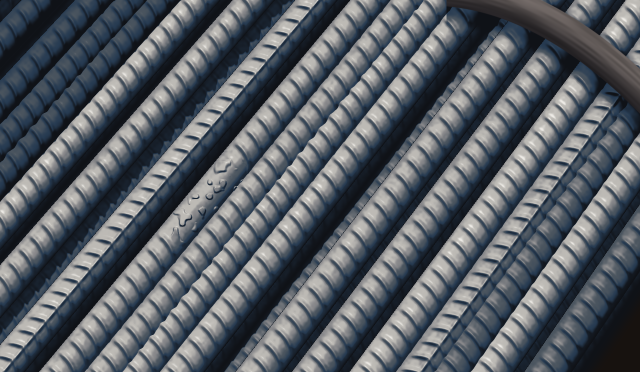
Write a Shadertoy shader that draws this texture.

```glsl
// A diagonal stack of ribbed steel bars in low sun, tied by a dark strap.
// Bars form a height field (bright upper layer, shaded lower layer) that is
// lit by finite-difference normals and a short shadow march.

const vec3 SUN = vec3(-0.15, 0.75, 0.645);
const float BAR_PITCH = 0.1313;
const float BAR_START = 0.1406;
const float LAST_BAR = 13.0;

float hash(vec2 p) {
    return fract(sin(dot(p, vec2(127.1, 311.7))) * 43758.545);
}

float noise(vec2 p) {
    vec2 i = floor(p), f = fract(p);
    f = f * f * (3.0 - 2.0 * f);
    return mix(mix(hash(i), hash(i + vec2(1, 0)), f.x),
               mix(hash(i + vec2(0, 1)), hash(i + vec2(1, 1)), f.x), f.y);
}

float bump(float x, float width) {
    return exp(-x * x / (width * width));
}

// Where the fanned bar through p crosses mid height
float crossing(vec2 p) {
    float h = p.y - 0.5;
    return (p.x - 0.9 * h) / (1.0 - 0.12 * h);
}

// Distance along the bar whose centre crosses mid height at c
float alongBar(vec2 p, float c) {
    return dot(p, normalize(vec2(0.9 - 0.12 * c, 1.0)));
}

// Uneven spacing: bars bunch up and leave gaps
float barCentre(float k) {
    return BAR_START + BAR_PITCH * k - 0.049 * cos(1.03 * k)
         + 0.056 * bump(k - 7.2, 0.7);
}

// Round bar with leaning crescent ribs; q runs -1..1 across, t along
float barHeight(float q, float t, float id, float ribs, float ridge) {
    if (abs(q) >= 1.0) return -1.0;
    float pitch = 0.044 + 0.005 * hash(vec2(id, 3.7));
    float lean = mix(q, abs(q), ridge);
    float phase = (t + 0.014 * lean + 0.012 * q * q) / pitch + hash(vec2(id, 9.1));
    float d = (fract(phase) - 0.5) * pitch;
    float crescent = smoothstep(1.0, 0.45, abs(q + 0.05));
    float z = 0.046 * sqrt(1.0 - q * q);
    z += 0.010 * ribs * crescent * bump(d, 0.0075);
    return z + ridge * 0.008 * bump(q - 0.1, 0.11) * (0.75 + 0.25 * cos(6.283 * phase));
}

float barTone(float k) {
    float tone = 0.92 + 0.18 * hash(vec2(k, 5.3));
    if (k < 0.0) tone *= 0.45;
    if (k > 10.0 && mod(k, 2.0) > 0.5) tone *= 0.65;
    return tone;
}

// x: height, y: brightness of the topmost bar
vec2 stack(vec2 p) {
    float u = crossing(p);
    vec2 top = vec2(-0.1, 0.25);
    // Lower layer
    float j = floor(u / 0.115 + 0.5);
    float c = 0.115 * j;
    if (u < 1.9) {
        float z = barHeight((u - c) / 0.058, alongBar(p, c), j + 40.0, 0.7, 0.0) - 0.065;
        if (z > top.x) top = vec2(z, 0.62);
    }
    // Upper layer
    float near = floor((u - BAR_START) / BAR_PITCH + 0.5);
    for (float i = -2.0; i <= 1.0; i++) {
        float k = near + i;
        if (k > LAST_BAR) continue;
        c = barCentre(k);
        float t = alongBar(p, c);
        float worn = (abs(k - 3.0) < 0.5) ? smoothstep(0.15, 0.11, abs(t - 0.715)) : 0.0;
        float ridge = (abs(mod(k, 8.0) - 2.0) < 0.5) ? 1.0 : 0.0;
        float z = barHeight((u - c) / 0.06, t, k, 1.0 - worn, ridge);
        z += worn * 0.006 * smoothstep(0.55, 0.75, noise(p * 55.0));
        if (z > top.x) top = vec2(z, barTone(k));
    }
    return top;
}

float sunlight(vec2 p, float z) {
    float blocked = 0.0;
    for (float i = 1.0; i <= 8.0; i++) {
        float s = 0.002 + 0.0018 * i * i;
        blocked = max(blocked, stack(p + SUN.xy * s).x - z - SUN.z * s);
    }
    return 1.0 - smoothstep(0.0, 0.007, blocked);
}

// Steel from shadow through navy and slate to glint
vec3 steel(float v) {
    vec3 col = mix(vec3(0.06, 0.07, 0.09), vec3(0.15, 0.23, 0.32), smoothstep(0.06, 0.22, v));
    col = mix(col, vec3(0.29, 0.33, 0.37), smoothstep(0.20, 0.38, v));
    col = mix(col, vec3(0.53, 0.53, 0.54), smoothstep(0.38, 0.56, v));
    col = mix(col, vec3(0.74, 0.73, 0.71), smoothstep(0.54, 0.74, v));
    return mix(col, vec3(0.93, 0.92, 0.90), smoothstep(0.76, 1.0, v));
}

// Signed distance from the centre line of the strap
float strapOffset(vec2 p) {
    float x = p.x - 1.3;
    float slope = -0.25 - 1.7 * x;
    return (p.y - 1.01 + 0.25 * x + 0.85 * x * x) / sqrt(1.0 + slope * slope);
}

vec3 scene(vec2 p) {
    vec2 s = stack(p);
    vec2 e = vec2(0.0015, 0.0);
    vec3 n = normalize(vec3(s.x - stack(p + e.xy).x, s.x - stack(p + e.yx).x, e.x));
    float lit = sunlight(p, s.x);
    float glint = pow(max(dot(n, normalize(SUN + vec3(0, 0, 1))), 0.0), 22.0);
    float u = crossing(p);
    float grain = noise(p * 130.0) + noise(vec2(u * 90.0, p.y * 14.0)) - 1.0;
    float v = 0.06 + 0.15 * n.z + lit * (0.58 * max(dot(n, SUN), 0.0) + 0.16 * glint);
    v = v * s.y * (1.0 + 0.12 * grain);
    // Strap over its own shadow
    float d = strapOffset(p);
    v *= 1.0 - 0.65 * smoothstep(0.085, 0.04, abs(d + 0.02)) * step(1.2, p.x);
    vec3 col = steel(v);
    col = mix(col, vec3(0.09, 0.07, 0.06), smoothstep(1.9, 1.95, u));
    vec3 strap = mix(vec3(0.14, 0.13, 0.14), vec3(0.40, 0.37, 0.36), smoothstep(-0.045, 0.03, d));
    strap *= 0.85 + 0.3 * noise(vec2(p.x * 12.0, d * 150.0));
    return mix(col, strap, smoothstep(0.045, 0.042, abs(d)) * step(1.2, p.x));
}

void mainImage(out vec4 fragColor, in vec2 fragCoord) {
    vec3 sum = vec3(0.0);
    for (int i = 0; i < 4; i++) {
        vec2 jitter = vec2(i % 2, i / 2) * 0.5 - 0.25;
        sum += scene((fragCoord + jitter) / iResolution.y);
    }
    fragColor = vec4(sum * 0.25, 1.0);
}
```
